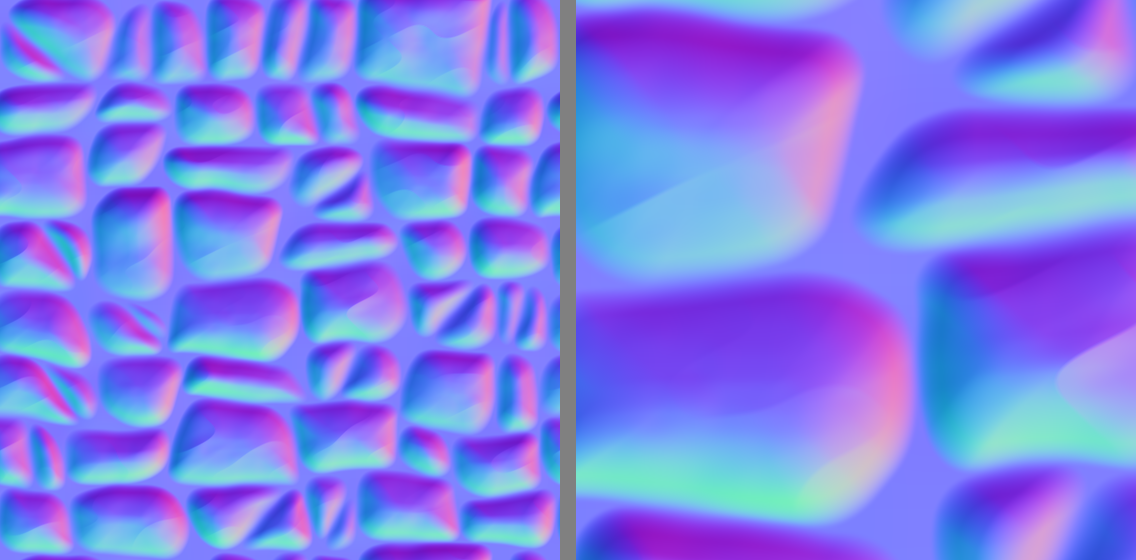
Left, the full canvas; right, a detail of the centre.
A WebGL 1 fragment shader for this texture map:

```glsl
precision highp float;
// Tiling normal map of an irregular wall of rounded, chipped stones.

uniform vec2 u_resolution;

#define GRID vec2(6.0, 8.0)  // stones across and up, both even so the layout wraps
#define JITTER 0.66          // spread of the joints, in cells
#define SLANT 0.34           // lean of the joints
#define GAP 0.008            // half width of the mortar
#define FOOT 0.008           // softness where a stone meets the mortar
#define ROUNDING 0.022       // blending of a stone's sides
#define BEVEL 0.030          // width of the rounded rim
#define DEPTH 0.040          // height of the stones
#define TILT 0.45            // lean of the stone faces
#define SPLIT 0.40           // share of blocks broken in two
#define WARP 0.022           // bending of the joints
#define SEED 7.0

vec4 hash4(vec2 p) {
  vec4 q = fract(p.xyxy * vec4(0.1031, 0.1030, 0.0973, 0.1099));
  q += dot(q, q.wzxy + 33.33);
  return fract((q.xxyz + q.yzzw) * q.zywx);
}

vec2 wrap(vec2 cell, vec2 period) {
  return floor(mod(cell + 0.5, period));
}

// Value noise in two channels, repeating after a whole number of cells.
vec2 noise(vec2 p, float period) {
  vec2 i = floor(p), f = p - i;
  f = f * f * f * (f * (f * 6.0 - 15.0) + 10.0);
  vec2 n = vec2(period), e = vec2(1.0, 0.0);
  vec2 low = mix(hash4(wrap(i, n) + 53.0).xy, hash4(wrap(i + e, n) + 53.0).xy, f.x);
  vec2 high = mix(hash4(wrap(i + e.yx, n) + 53.0).xy, hash4(wrap(i + 1.0, n) + 53.0).xy, f.x);
  return mix(low, high, f.y);
}

float smoothMin(float a, float b) {
  float t = max(ROUNDING - abs(a - b), 0.0) / ROUNDING;
  return min(a, b) - 0.25 * ROUNDING * t * t;
}

// Signed distances to the slanted joint through a lattice vertex.
float uprightJoint(vec2 g, vec2 v) {
  vec2 r = hash4(wrap(v, GRID) + SEED).xy - 0.5;
  return (g.x - v.x - r.x * JITTER - r.y * SLANT * (g.y - v.y)) / GRID.x;
}

float levelJoint(vec2 g, vec2 v) {
  vec2 r = hash4(wrap(v, GRID) + SEED).xy - 0.5;
  return (g.y - v.y - r.x * JITTER - r.y * SLANT * (g.x - v.x)) / GRID.y;
}

// Height of one block; upright and level joints alternate like a pinwheel.
float stone(vec2 g, vec2 cell) {
  float odd = mod(cell.x + cell.y, 2.0);
  float left = uprightJoint(g, cell + vec2(0.0, odd));
  float right = -uprightJoint(g, cell + vec2(1.0, 1.0 - odd));
  float bottom = levelJoint(g, cell + vec2(1.0 - odd, 0.0));
  float top = -levelJoint(g, cell + vec2(odd, 1.0));
  float d = smoothMin(smoothMin(left, right), smoothMin(bottom, top)) - GAP;
  if (d < -FOOT) return 0.0;

  vec2 id = wrap(cell, GRID) + SEED;
  vec2 p = 0.5 * vec2(left - right, bottom - top);
  vec2 halfSize = 0.5 * vec2(left + right, bottom + top);

  // Chipped corners
  for (int k = 0; k < 4; k++) {
    float corner = float(k);
    vec2 r = hash4(id + 19.0 * (corner + 1.0)).xy;
    vec2 way = 2.0 * vec2(mod(corner, 2.0), floor(corner / 2.0)) - 1.0;
    vec2 n = normalize(way * vec2(0.5 + r.x, 1.0));
    d = smoothMin(d, dot(halfSize, abs(n)) * mix(0.70, 1.08, r.y) - dot(p, n) - GAP);
  }

  // Some blocks break along a leaning crack
  vec4 r = hash4(id + 131.0);
  vec2 tilt = (hash4(id + 171.0).xy - 0.5) * TILT;
  if (r.x < SPLIT) {
    float angle = (r.y - 0.5) * 2.0;
    float side = dot(p - halfSize * (r.zw - 0.5) * 0.8, vec2(cos(angle), sin(angle)));
    d = smoothMin(d, abs(side) - GAP);
    tilt *= sign(side);
  }

  float t = clamp((d + FOOT) / (2.0 * FOOT), 0.0, 1.0);
  float inside = d > FOOT ? d : FOOT * t * t;
  return (1.0 - exp(-inside / BEVEL)) * (DEPTH + dot(tilt, p));
}

float height(vec2 uv) {
  vec2 bend = WARP * (noise(uv * 6.0, 6.0) - 0.5) + 0.006 * (noise(uv * 18.0, 18.0) - 0.5);
  vec2 g = (uv + bend) * GRID;
  vec2 base = floor(g);
  float h = 0.0;
  for (int y = -1; y <= 1; y++)
    for (int x = -1; x <= 1; x++)
      h += stone(g, base + vec2(float(x), float(y)));

  // Worn faces: broad swells, slanting ridges and fine dents
  vec2 slanted = vec2(uv.x + uv.y, 2.0 * uv.y - uv.x);
  float wear = 0.012 * noise(uv * 13.0, 13.0).x
             - 0.010 * abs(noise(slanted * 9.0, 9.0).y - 0.5)
             + 0.0015 * noise(uv * 40.0, 40.0).x;
  return h * (1.0 + wear / DEPTH) + 0.004 * noise(uv * 11.0, 11.0).y;
}

void main() {
  vec2 uv = gl_FragCoord.xy / u_resolution;
  vec2 e = vec2(0.0018, 0.0);
  vec2 slope = vec2(height(uv + e) - height(uv - e),
                    height(uv + e.yx) - height(uv - e.yx)) / (2.0 * e.x);
  vec3 normal = normalize(vec3(-slope, 1.0));
  // Green points down
  gl_FragColor = vec4(0.5 + 0.5 * normal * vec3(1.0, -1.0, 1.0), 1.0);
}
```
